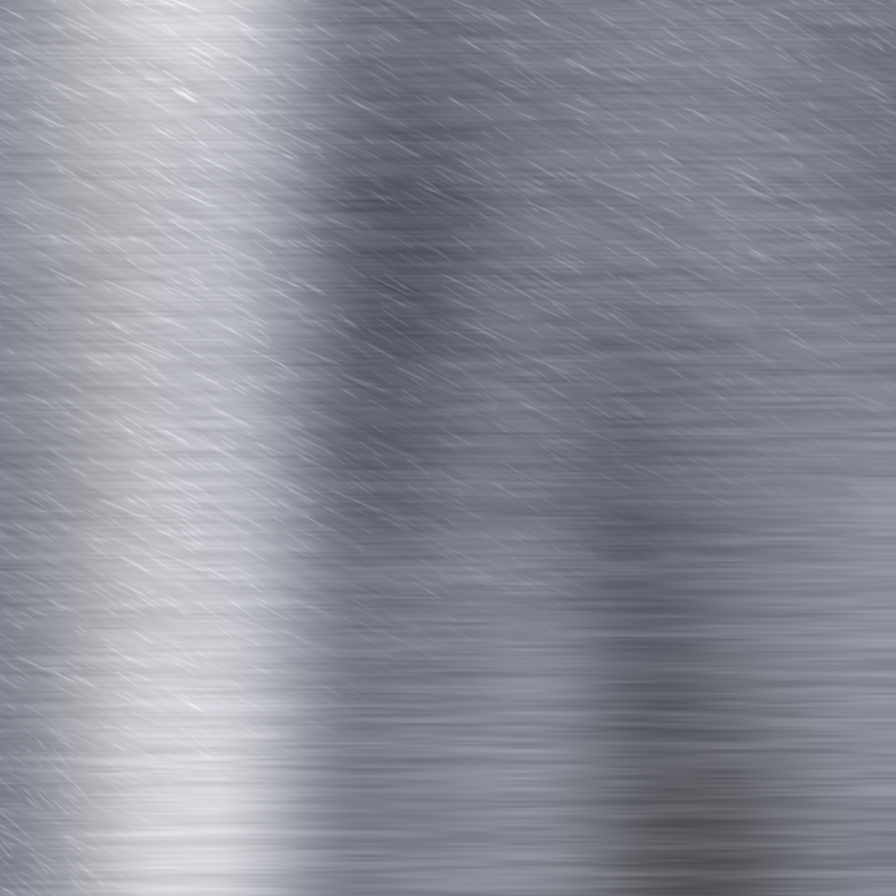
Write a three.js fragment shader that draws this texture.

```glsl
// Brushed steel: soft vertical reflections under fine horizontal grain,
// with slanted hairline scratches fading toward the lower right.
// Reflections are summed Gaussian blobs; grain is stretched value noise.
varying vec2 vUv;

float hash(vec2 p) {
  return fract(sin(dot(p, vec2(127.1, 311.7))) * 43758.5453);
}

float valueNoise(vec2 p) {
  vec2 cell = floor(p);
  vec2 f = fract(p);
  f = f * f * (3.0 - 2.0 * f);
  float low = mix(hash(cell), hash(cell + vec2(1.0, 0.0)), f.x);
  float high = mix(hash(cell + vec2(0.0, 1.0)), hash(cell + vec2(1.0, 1.0)), f.x);
  return mix(low, high, f.y);
}

float blob(vec2 p, vec2 center, vec2 radius) {
  vec2 d = (p - center) / radius;
  return exp(-dot(d, d));
}

// Coordinates along and across a line that falls to the right.
vec2 slant(vec2 p, float angle) {
  float c = cos(angle);
  float s = sin(angle);
  return vec2(c * p.x - s * p.y, s * p.x + c * p.y);
}

// Broad bright band on the left, with softer light and dark areas beside it.
float reflection(vec2 p) {
  float bandHeight = 0.23 + 0.11 * blob(p, vec2(0.2, 1.04), vec2(0.5, 0.16))
                   + 0.11 * blob(p, vec2(0.2, 0.12), vec2(0.5, 0.24));
  float band = smoothstep(-0.03, 0.2, p.x) * (1.0 - smoothstep(0.23, 0.41, p.x));
  float light = 0.505 + band * bandHeight;
  light += 0.07 * blob(p, vec2(0.0, 0.88), vec2(0.13, 0.24));
  light -= 0.12 * blob(p, vec2(0.45, 0.73), vec2(0.09, 0.19));
  light -= 0.07 * blob(p, vec2(0.41, 0.48), vec2(0.10, 0.16));
  light -= 0.03 * blob(p, vec2(0.55, 0.82), vec2(0.22, 0.30));
  light += 0.03 * blob(p, vec2(0.76, 0.78), vec2(0.15, 0.22));
  light -= 0.05 * blob(p, vec2(1.03, 0.84), vec2(0.12, 0.24));
  light -= 0.09 * blob(p, vec2(0.70, 0.45), vec2(0.11, 0.20));
  light -= 0.06 * blob(p, vec2(0.72, 0.22), vec2(0.07, 0.16));
  light -= 0.15 * blob(p, vec2(0.79, -0.02), vec2(0.11, 0.22));
  light += 0.05 * blob(p, vec2(0.59, 0.15), vec2(0.08, 0.25));
  light += 0.06 * blob(p, vec2(1.0, 0.32), vec2(0.13, 0.32));
  return light;
}

// Several scales of noise, stretched along x.
float grain(vec2 p, float stretch) {
  float sum = 0.0;
  float weight = 0.30;
  float rows = 85.0;
  for (int i = 0; i < 4; i++) {
    vec2 q = p * vec2(rows / stretch, rows) + float(i) * 17.3;
    sum += weight * (valueNoise(q) - 0.5);
    weight *= 1.15;
    rows *= 1.65;
  }
  return sum;
}

// One tapered hairline in some cells of a staggered grid.
float scratches(vec2 p, vec2 grid, float seed, float density) {
  vec2 q = p * grid;
  float row = floor(q.y);
  q.x += 9.0 * hash(vec2(row, seed));
  vec2 id = vec2(floor(q.x), row) + seed;
  vec2 f = fract(q);
  float across = (f.y - mix(0.3, 0.7, hash(id + 3.7))) / 0.2;
  float start = 0.4 * hash(id + 8.1);
  float end = start + mix(0.25, 0.6, hash(id + 5.3));
  float taper = smoothstep(start, start + 0.12, f.x) * (1.0 - smoothstep(end - 0.12, end, f.x));
  float strength = step(1.0 - density, hash(id)) * mix(0.3, 1.0, hash(id + 1.9));
  return strength * taper * exp(-across * across);
}

float scratchLayers(vec2 p, float baseAngle) {
  float sum = 0.0;
  for (int i = 0; i < 5; i++) {
    float k = float(i);
    vec2 q = slant(p, baseAngle + 0.055 * k);
    sum += scratches(q, vec2(7.0 + 2.0 * k, 145.0 + 9.0 * k), 11.0 + 23.0 * k, 0.24);
  }
  return sum;
}

void main() {
  vec2 p = vUv;
  float light = reflection(p);

  // Brushing: level strokes everywhere, tilted strokes in the worn area.
  float corner = blob(p, vec2(0.0, 0.06), vec2(0.12, 0.15));
  float worn = max(smoothstep(-0.18, 0.40, p.y - 0.5 * p.x), corner);
  float level = grain(p, 22.0);
  float tilted = grain(slant(p, 0.46), 16.0);
  float shade = 0.135 * level * mix(1.0, 0.75, worn) + 0.07 * tilted * worn;

  // Hairlines, steeper in the lower left corner.
  float lines = scratchLayers(p, 0.40) * worn;
  lines += 1.2 * scratchLayers(p + 0.37, 0.66) * corner;
  shade += 0.085 * lines;

  // Cool tint in the midtones, neutral in highlights and the lower shadow.
  float cool = 1.0 - 0.5 * smoothstep(0.55, 0.8, light);
  cool -= 0.7 * blob(p, vec2(0.78, 0.0), vec2(0.13, 0.22));
  cool -= 0.35 * blob(p, vec2(0.09, 0.5), vec2(0.07, 0.7));
  vec3 tint = vec3(-0.016, -0.008, 0.042) * cool;
  gl_FragColor = vec4(clamp(vec3(light + shade) + tint, 0.0, 1.0), 1.0);
}
```
